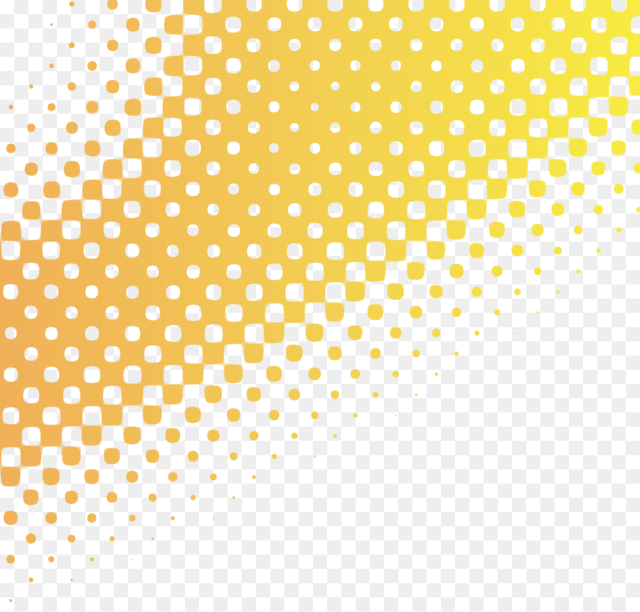
Write a Shadertoy shader that draws this background.

```glsl
// A halftone band sweeping from lower left to upper right, orange to yellow,
// over a pale checkerboard. A lattice of alternating dot and hole cells is
// compared with a tone field built from two large arcs and the top edge.

const vec2 CELL = vec2(0.03167, 0.03214);       // cell size, canvas widths
const vec2 DOT_ORIGIN = vec2(0.0169, 0.1671);   // centre of one dot cell
const float CHECKS_ACROSS = 45.0;

const vec3 ORANGE = vec3(0.942, 0.690, 0.345);
const vec3 AMBER  = vec3(0.952, 0.808, 0.325);
const vec3 YELLOW = vec3(0.970, 0.925, 0.255);
const vec3 PAPER  = vec3(1.0);
const vec3 GREY   = vec3(0.932);

// Signed distance to a check edge, in checks; positive on grey squares.
float checkEdge(vec2 p) {
    vec2 inset = 0.5 - abs(fract(p) - 0.5);
    float parity = mod(floor(p.x) + floor(p.y), 2.0);
    return min(inset.x, inset.y) * (parity * 2.0 - 1.0);
}

// Halftone relief: 1 at dot centres, 0 on cell borders, -1 at hole centres.
// Contours pass from circles to squares as they near the border.
float halftone(vec2 p) {
    vec2 c = (p - DOT_ORIGIN) / CELL + 0.5;
    vec2 q = abs(fract(c) - 0.5) * 2.0;
    float square = max(q.x, q.y);
    float radius = mix(length(q), square, pow(square, 2.4));
    float parity = mod(floor(c.x) + floor(c.y), 2.0);
    return (1.0 - radius) * (1.0 - 2.0 * parity);
}

// Different slopes outside (positive) and inside (negative) the band.
float ramp(float d, float outer, float inner) {
    return d * (d > 0.0 ? outer : inner);
}

// Ink threshold: 1 is bare, 0 is the band edge, below 0 is ink with holes.
float tone(vec2 p) {
    float cornerArc = 0.3646 - length(p - vec2(-0.078, 0.013));
    float lowerArc = length(p - vec2(-1.6016, -2.9557)) - 4.030;
    float topEdge = -0.22 - 2.69 * p.y;
    float arcs = max(ramp(cornerArc, 4.27, 2.84), ramp(lowerArc, 4.6, 2.23));
    return max(arcs, topEdge);
}

// Three-stop gradient across the canvas.
vec3 inkColour(float x) {
    vec3 left = mix(ORANGE, AMBER, clamp(x * 2.0, 0.0, 1.0));
    return mix(left, YELLOW, clamp(x * 2.0 - 1.0, 0.0, 1.0));
}

// Antialiased coverage of the positive side of an edge.
float coverage(float d, float width) {
    return clamp(d / width + 0.5, 0.0, 1.0);
}

void mainImage(out vec4 fragColor, in vec2 fragCoord) {
    // Canvas widths, measured down from the top left corner.
    vec2 p = vec2(fragCoord.x, iResolution.y - fragCoord.y) / iResolution.x;
    float pixel = 1.0 / iResolution.x;

    // Checkerboard
    float grey = coverage(checkEdge(p * CHECKS_ACROSS), pixel * CHECKS_ACROSS);
    vec3 colour = mix(PAPER, GREY, grey);

    // Dots and perforated band
    float ink = coverage(halftone(p) - tone(p), 2.6 * pixel / CELL.x);
    colour = mix(colour, inkColour(p.x), ink);

    fragColor = vec4(colour, 1.0);
}
```
